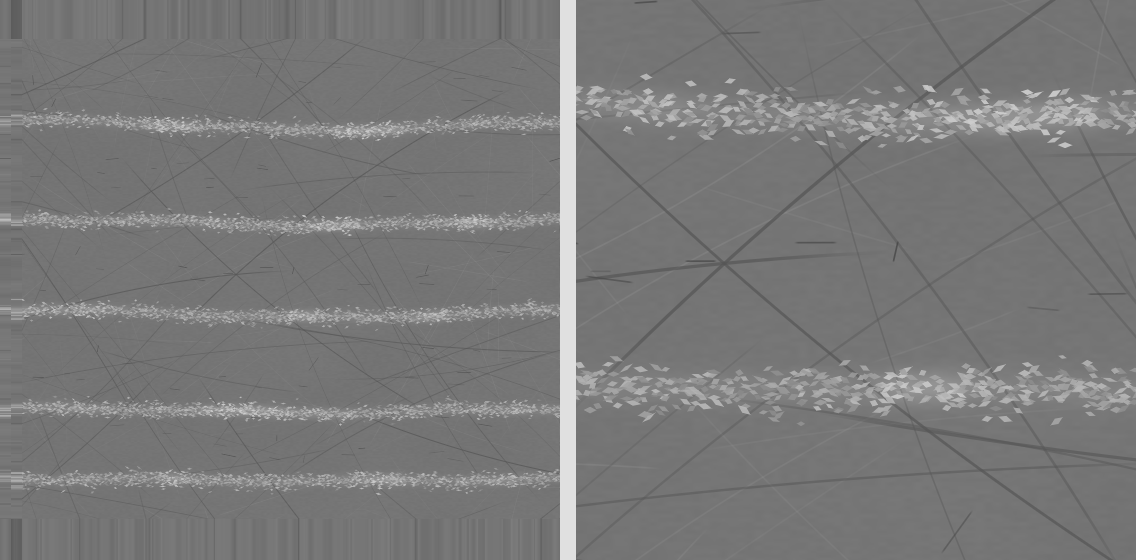
Left, the full canvas; right, a detail of the centre.
This texture map is drawn by a WebGL 2 fragment shader. Its source:

```glsl
#version 300 es
precision highp float;
// Worn grey surface: five wavy rows of pale chips over crossing scratches.
// Chips sit on jittered grids thinned away from each row; scratches are bent
// lines from a hash. Clamped coordinates smear the borders into streaks.

#define ROWS 5
#define DARK_SCRATCHES 105
#define FAINT_SCRATCHES 110
#define DASHES 85
#define CHIP_LAYERS 3
#define ROW_SPREAD 0.0098
#define CHIP_CELL vec2(0.0080, 0.0042)
#define BASE_GREY 0.457
#define SCRATCH_GREY 0.335
#define CHIP_GREY 0.62
#define INNER_MIN vec2(0.039, 0.074)
#define INNER_MAX vec2(0.999, 0.931)

uniform vec2 u_resolution;
out vec4 fragColor;

const float rowHeight[ROWS] = float[ROWS](0.776, 0.603, 0.440, 0.267, 0.143);
const float rowSwing[ROWS] = float[ROWS](0.0085, 0.0055, 0.0065, 0.0040, 0.0020);

// Integer hash giving three values in 0..1
vec3 hash3(ivec3 key) {
  uvec3 v = uvec3(key) * 1664525u + 1013904223u;
  v.x += v.y * v.z; v.y += v.z * v.x; v.z += v.x * v.y;
  v ^= v >> 16u;
  v.x += v.y * v.z; v.y += v.z * v.x; v.z += v.x * v.y;
  return vec3(v >> 8u) / 16777216.0;
}

float valueNoise(vec2 p, int seed) {
  ivec2 i = ivec2(floor(p));
  vec2 f = fract(p);
  f = f * f * (3.0 - 2.0 * f);
  float a = hash3(ivec3(i, seed)).x, b = hash3(ivec3(i + ivec2(1, 0), seed)).x;
  float c = hash3(ivec3(i + ivec2(0, 1), seed)).x, d = hash3(ivec3(i + 1, seed)).x;
  return mix(mix(a, b, f.x), mix(c, d, f.x), f.y);
}

mat2 rotation(float angle) {
  float c = cos(angle), s = sin(angle);
  return mat2(c, -s, s, c);
}

// Coverage of a parabolic stroke with faded ends
float stroke(vec2 p, float angle, float bend, float halfLength, float halfWidth, float px) {
  vec2 q = rotation(angle) * p;
  float slope = 2.0 * bend * q.x;
  float d = abs(q.y - bend * q.x * q.x) * inversesqrt(1.0 + slope * slope);
  float ends = 1.0 - smoothstep(0.75 * halfLength, halfLength, abs(q.x));
  return ends * clamp((halfWidth - d) / px + 0.5, 0.0, 1.0);
}

float rowPath(float x, int row) {
  float ripple = 0.0022 * sin(17.0 * x + 2.3 * float(row));
  return rowHeight[row] + rowSwing[row] * cos(6.2832 * (x - 0.08)) + ripple;
}

float scratches(vec2 p, float grey, float px) {
  for (int i = 0; i < FAINT_SCRATCHES; i++) {
    vec3 a = hash3(ivec3(i, 11, 3)), b = hash3(ivec3(i, 29, 7));
    float m = stroke(p - a.xy, (a.z - 0.5) * 3.1416, b.x - 0.5, 0.03 + 0.13 * b.y, 0.0005, px);
    grey += m * (0.012 + 0.025 * b.z);
  }
  for (int i = 0; i < DARK_SCRATCHES; i++) {
    vec3 a = hash3(ivec3(i, 43, 5)), b = hash3(ivec3(i, 61, 9));
    float x = (i & 1) == 0 ? a.x * a.x : a.x;
    float angle = (a.z - 0.53) * mix(3.1, 1.7, x);
    float m = stroke(p - vec2(x, a.y), angle, 0.7 * (b.x - 0.5),
                     0.08 + 0.30 * b.y, 0.0004 + 0.0006 * b.z, px);
    grey = mix(grey, SCRATCH_GREY, m * (0.22 + 0.5 * b.z * b.y + 0.15 * b.x));
  }
  // Short nicks gathered between the rows
  for (int i = 0; i < DASHES; i++) {
    vec3 a = hash3(ivec3(i, 83, 13)), b = hash3(ivec3(i, 97, 17));
    vec2 center = vec2(a.x, rowHeight[i % ROWS] + 0.035 + 0.08 * a.y);
    float angle = b.x > 0.88 ? 1.9 * a.z : 0.35 * (a.z - 0.6);
    float m = stroke(p - center, angle, 0.0, 0.005 + 0.012 * b.y, 0.0005, px);
    grey = mix(grey, 0.27, m * (0.3 + 0.5 * b.z));
  }
  return grey;
}

float chips(vec2 p, float grey, int row, float px) {
  float offset = (p.y - rowPath(p.x, row)) / ROW_SPREAD;
  float hot = smoothstep(0.55, 0.95, valueNoise(vec2(p.x * 13.0, float(row)), 23));
  grey += exp(-offset * offset) * (0.045 + 0.07 * hot);
  for (int layer = 0; layer < CHIP_LAYERS; layer++) {
    vec2 shift = vec2(0.37, 0.61) * float(layer);
    ivec2 home = ivec2(floor(p / CHIP_CELL + shift));
    for (int k = 0; k < 9; k++) {
      ivec2 cell = home + ivec2(k % 3 - 1, k / 3 - 1);
      vec3 a = hash3(ivec3(cell, 101 + layer)), b = hash3(ivec3(cell, 131 + layer));
      vec2 center = (vec2(cell) + a.xy - shift) * CHIP_CELL;
      float d = (center.y - rowPath(center.x, row)) / ROW_SPREAD;
      if (a.z > 0.72 * exp(-d * d)) continue;
      vec2 size = vec2(0.0024 + 0.0024 * b.x, 0.0011 + 0.0010 * b.y);
      vec2 q = abs(rotation((b.z - 0.5) * 1.3) * (p - center)) / size;
      float m = clamp((1.0 - q.x - q.y) * size.y / px + 0.5, 0.0, 1.0);
      float shade = CHIP_GREY + 0.20 * (fract(b.x * 7.0) - 0.4) + 0.08 * hot;
      grey = mix(grey, shade, 0.9 * m);
    }
  }
  return grey;
}

void main() {
  vec2 uv = gl_FragCoord.xy / u_resolution;
  float px = 1.0 / min(u_resolution.x, u_resolution.y);

  // Borders repeat the nearest edge; the outermost strip wraps to the right
  vec2 p = clamp(uv, INNER_MIN, INNER_MAX);
  if (uv.x < 0.019) p.x = INNER_MAX.x;

  // Mottled, finely brushed base
  float grey = BASE_GREY + 0.014 * (valueNoise(p * vec2(9.0, 14.0), 41) - 0.5);
  grey += 0.016 * (valueNoise(p * vec2(190.0, 420.0), 47) - 0.5);
  grey = scratches(p, grey, px);

  int row = 0;
  for (int i = 1; i < ROWS; i++)
    if (abs(p.y - rowHeight[i]) < abs(p.y - rowHeight[row])) row = i;
  if (abs(p.y - rowHeight[row]) < 0.045) grey = chips(p, grey, row, px);

  // Streaks along the stretched borders
  float across = uv.y < INNER_MIN.y || uv.y > INNER_MAX.y ? uv.x : uv.y;
  float border = any(notEqual(uv, p)) ? 1.0 : 0.0;
  float streak = valueNoise(vec2(across * 110.0, uv.y > 0.5 ? 3.0 : 8.0), 53);
  grey += border * (0.05 * (streak - 0.5) - 0.04 * smoothstep(0.86, 0.95, streak));
  bool corner = across == uv.x && border > 0.5 && uv.x > 0.019 && uv.x < INNER_MIN.x;
  if (corner) grey -= 0.08;
  fragColor = vec4(vec3(grey), 1.0);
}
```
